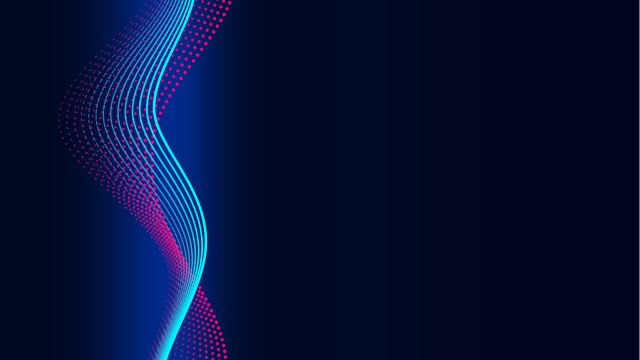
A Shadertoy shader for this background:

```glsl
// Neon wave of cyan lines and magenta dots over a navy backdrop with a blue glow.

const float LINES = 13.0;   // gaps between wave lines
const float COLUMNS = 12.0; // gaps between dot columns
const float ROWS = 62.0;    // dots and dashes per canvas height

const vec3 NAVY = vec3(0.0, 0.025, 0.115);
const vec3 GLOW = vec3(0.0, 0.125, 0.40);
const vec3 CYAN = vec3(0.0, 0.96, 1.0);
const vec3 STEEL = vec3(0.28, 0.58, 0.82);
const vec3 ORCHID = vec3(0.62, 0.12, 0.52);
const vec3 MAGENTA = vec3(0.95, 0.0, 0.5);

// Eased step from a to b; bias makes it start faster.
float bend(float a, float b, float bias, float t) {
    float u = clamp((t - a) / (b - a), 0.0, 1.0);
    u += bias * u * (1.0 - u);
    return u * u * (3.0 - 2.0 * u);
}

// Horizontal places of the three guide curves; t runs downward.
float brightEdge(float t) {
    return 0.543 - 0.115 * bend(-0.05, 0.30, 0.0, t)
                 + 0.144 * bend(0.30, 0.671, 0.22, t)
                 - 0.130 * bend(0.671, 1.10, 0.0, t);
}

float fadedEdge(float t) {
    return 0.433 - 0.269 * bend(-0.06, 0.336, 0.12, t)
                 + 0.308 * bend(0.336, 0.78, 0.10, t)
                 - 0.085 * bend(0.78, 1.12, 0.0, t);
}

float dotEdge(float t) {
    return 0.658 - 0.235 * bend(-0.08, 0.41, 0.0, t)
                 + 0.205 * bend(0.47, 1.02, 0.0, t);
}

float coverage(float dist, float pixel) {
    return clamp(0.5 - dist / pixel, 0.0, 1.0);
}

float gaussian(float x, float width) {
    return exp(-x * x / (width * width));
}

vec3 backdrop(float x) {
    float offset = x - 0.475;
    float glow = gaussian(offset, offset < 0.0 ? 0.17 : 0.135);
    float haze = gaussian(x - 1.02, 0.16) + gaussian(offset, 0.40);
    return NAVY + GLOW * glow + vec3(0.0, 0.016, 0.035) * haze;
}

// Dots shrink and dim from the dot edge to the faded edge.
vec3 addDots(vec3 color, vec2 p, float pixel) {
    for (float i = 0.0; i <= COLUMNS; i++) {
        float s = 1.0 - i / COLUMNS;
        float slant = -0.06 * s;
        float row = (floor((p.y - slant) * ROWS) + 0.5) / ROWS + slant;
        vec2 center = vec2(mix(dotEdge(row), fadedEdge(row), s), row);
        float radius = mix(0.0048, 0.0016, s);
        float lower = gaussian(row - 0.60, 0.13);
        radius += 0.0008 * s * lower;
        float alpha = mix(1.0, 0.55 + 0.35 * lower, s);
        color = mix(color, MAGENTA, alpha * coverage(length(p - center) - radius, pixel));
    }
    return color;
}

// Lines run solid at the bright edge and break into dashes toward the faded one.
vec3 addLines(vec3 color, vec2 p, float pixel) {
    float stepY = 0.002;
    vec2 here = vec2(brightEdge(p.y), fadedEdge(p.y));
    vec2 next = vec2(brightEdge(p.y + stepY), fadedEdge(p.y + stepY));
    vec2 slopes = (next - here) / stepY;
    for (float i = LINES; i >= 0.0; i--) {
        float s = i / LINES;
        float slope = mix(slopes.x, slopes.y, s);
        float dist = abs(p.x - mix(here.x, here.y, s)) / sqrt(1.0 + slope * slope);
        float width = mix(0.0026, 0.0011, s) + 0.0010 * step(i, 0.5);

        float duty = mix(1.1, 0.32, smoothstep(0.36, 1.0, s));
        float phase = abs(fract((p.y + 0.06 * s) * ROWS) - 0.5);
        float dash = s < 0.4 ? 1.0 : coverage((phase - 0.5 * duty) / ROWS, pixel);

        vec3 ink = mix(CYAN, STEEL, smoothstep(0.05, 0.55, s));
        ink = mix(ink, ORCHID, smoothstep(0.55, 0.9, s));
        float alpha = mix(1.0, 0.6, s);
        color = mix(color, ink, alpha * dash * coverage(dist - width, pixel));
    }
    return color;
}

void mainImage(out vec4 fragColor, in vec2 fragCoord) {
    float pixel = 1.0 / iResolution.y;
    vec2 p = fragCoord * pixel;
    p.y = 1.0 - p.y;

    vec3 color = backdrop(p.x);
    color = addDots(color, p, pixel);
    color = addLines(color, p, pixel);

    // Thin pale rim on the right side
    float rim = iResolution.x * pixel - p.x;
    color = mix(color, vec3(0.55, 0.57, 0.65), coverage(rim - 0.0022, pixel));
    fragColor = vec4(color, 1.0);
}
```
